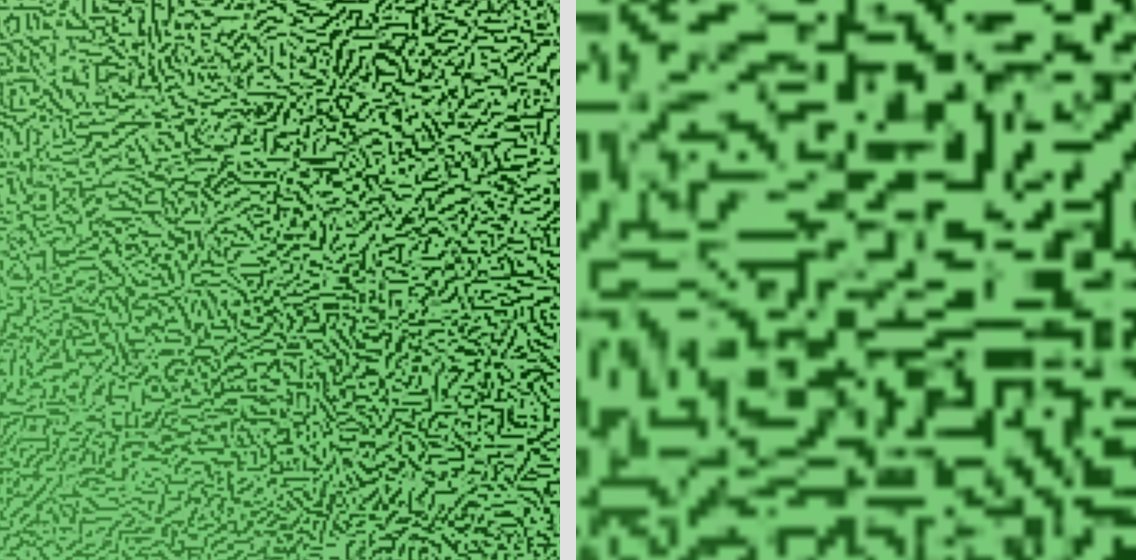
Left, the full canvas; right, a detail of the centre.
Reproduce this texture procedurally as a three.js fragment shader.

```glsl
// Green wrinkled leather: short dark creases winding between bright grains.
varying vec2 vUv;

vec3 hash3(vec2 p) {
  vec3 q = fract(vec3(p.xyx) * vec3(0.1031, 0.1030, 0.0973));
  q += dot(q, q.yxz + 33.33);
  return fract((q.xxy + q.yzz) * q.zyx);
}

float valueNoise(vec2 p) {
  vec2 i = floor(p);
  vec2 f = fract(p);
  f = f * f * (3.0 - 2.0 * f);
  float low = mix(hash3(i).x, hash3(i + vec2(1.0, 0.0)).x, f.x);
  float high = mix(hash3(i + vec2(0.0, 1.0)).x, hash3(i + 1.0).x, f.x);
  return mix(low, high, f.y);
}

// Sum of small wave packets, mostly crested sideways, with a drifting lean
float wavePackets(vec2 p, float lean) {
  vec2 cell = floor(p);
  float sum = 0.0;
  for (int y = -1; y <= 1; y++) {
    for (int x = -1; x <= 1; x++) {
      for (int k = 0; k < 2; k++) {
        vec2 id = cell + vec2(float(x), float(y));
        vec3 rnd = hash3(id + 57.0 * float(k) + 11.0);
        vec2 d = p - id - rnd.xy;
        float falloff = max(0.0, 1.0 - dot(d, d));
        float angle = 1.5708 + lean + (rnd.z - 0.5) * 2.5;
        float phase = 6.2832 * fract(rnd.x * 17.0 + rnd.y * 31.0);
        vec2 dir = vec2(cos(angle), sin(angle));
        sum += falloff * falloff * cos(8.4 * dot(d, dir) + phase);
      }
    }
  }
  return sum;
}

// Crease coverage at one knot of the coarse grid
float creaseAt(vec2 knot, float lean) {
  float wave = wavePackets(knot / 170.0 * 42.0 + 3.0, lean);
  float grit = hash3(knot + 91.0).y - 0.5;
  return smoothstep(0.06, 0.52, wave + 0.22 * grit);
}

void main() {
  float lean = (valueNoise(vUv * 4.0 + 7.0) - 0.5) * 1.3;

  // Blend the coarse grid, so creases keep slightly stepped, soft edges
  vec2 grid = vUv * 170.0 - 0.5 + 2.0;
  vec2 knot = floor(grid);
  vec2 f = fract(grid);
  f = mix(f, f * f * (3.0 - 2.0 * f), 0.7);
  float low = mix(creaseAt(knot, lean), creaseAt(knot + vec2(1.0, 0.0), lean), f.x);
  float high = mix(creaseAt(knot + vec2(0.0, 1.0), lean), creaseAt(knot + 1.0, lean), f.x);
  float crease = mix(low, high, f.y);

  // Creases deepen from the lower left to the right and the top
  float patches = valueNoise(vUv * 9.0 + 20.0) - 0.5;
  float depth = smoothstep(0.1, 1.05, vUv.x * 0.85 + vUv.y * 0.42 + 0.16 * patches);
  vec3 shallowGreen = vec3(0.20, 0.47, 0.19);
  vec3 deepGreen = vec3(0.02, 0.21, 0.02);
  vec3 creaseColor = mix(shallowGreen, deepGreen, depth);

  // Grains turn a little paler and yellower upward
  vec3 grainColor = mix(vec3(0.46, 0.80, 0.46), vec3(0.53, 0.82, 0.49), smoothstep(0.3, 1.0, vUv.y));
  float dust = valueNoise(vUv * 85.0 + 40.0);
  grainColor = mix(grainColor, vec3(0.51, 0.75, 0.50), 0.55 * dust);

  gl_FragColor = vec4(mix(grainColor, creaseColor, crease), 1.0);
}
```
